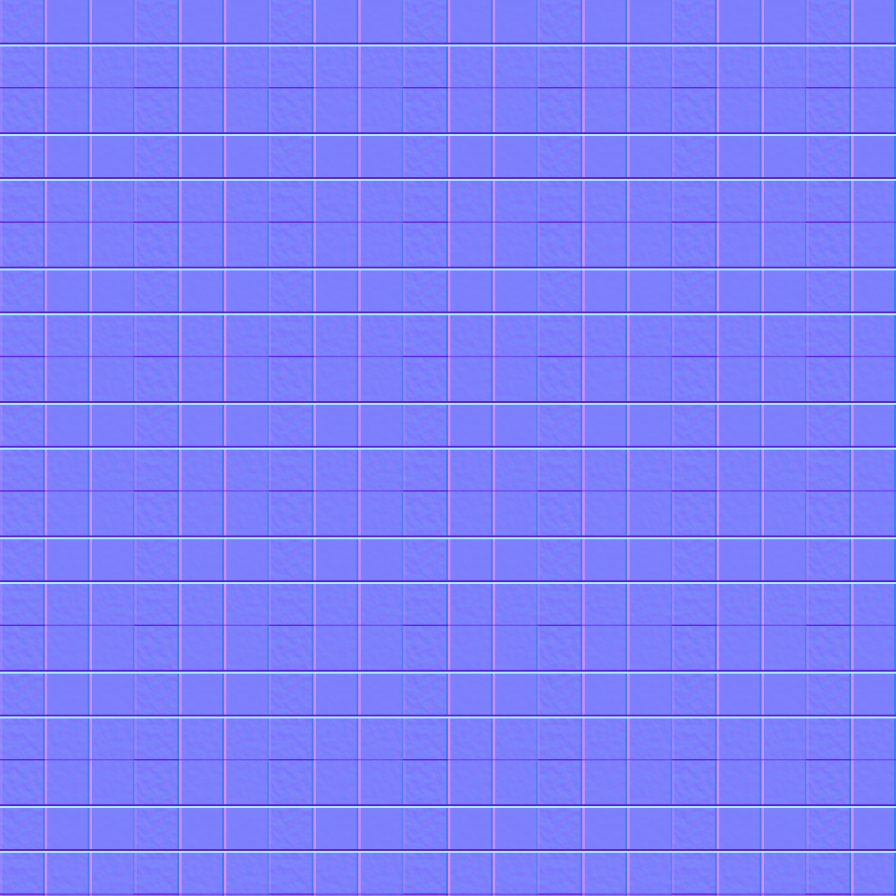
This texture map is drawn by a Shadertoy shader. Its source:

```glsl
const float TILES = 20.0;          // tiles across and down
const float PERIOD = 3.0;          // tiles before the wear pattern recurs
const float RELIEF_FREQ = 5.5;     // surface bumps per tile
const float RELIEF_GAIN = 0.0032;  // slope to colour
const float RELIEF_STEP = 0.02;    // slope sampling distance, in tiles

// Bevel extents around a joint, in tiles
const vec2 LOWER_EDGE = vec2(-0.048, -0.005);
const vec2 UPPER_EDGE = vec2(-0.005, 0.036);
const vec2 FAINT_ROW  = vec2(-0.058, -0.026);
const vec2 RIGHT_EDGE = vec2(-0.042, 0.0);
const vec2 LEFT_EDGE  = vec2(0.0, 0.052);
const vec2 FAINT_COL  = vec2(-0.034, 0.004);

const vec3 FLAT   = vec3(0.49, 0.50, 0.99);
const vec3 PURPLE = vec3(0.37, 0.11, 0.88);
const vec3 CYAN   = vec3(0.65, 0.97, 0.98);
const vec3 BLUE   = vec3(0.20, 0.50, 0.97);
const vec3 PINK   = vec3(0.87, 0.55, 0.98);

float hash(vec2 p) {
    return fract(sin(dot(p, vec2(127.1, 311.7))) * 43758.5);
}

vec2 gradientAt(vec2 p) {
    float angle = 6.2832 * hash(p);
    return vec2(cos(angle), sin(angle));
}

float gradientNoise(vec2 p) {
    vec2 i = floor(p), f = p - i;
    vec2 u = f * f * f * (f * (f * 6.0 - 15.0) + 10.0);
    vec2 right = vec2(1, 0), up = vec2(0, 1);
    float a = dot(gradientAt(i), f);
    float b = dot(gradientAt(i + right), f - right);
    float c = dot(gradientAt(i + up), f - up);
    float d = dot(gradientAt(i + 1.0), f - 1.0);
    return mix(mix(a, b, u.x), mix(c, d, u.x), u.y);
}

float relief(vec2 p) {
    float height = 0.0, amplitude = 1.0;
    p *= RELIEF_FREQ;
    for (int octave = 0; octave < 2; octave++) {
        height += amplitude * gradientNoise(p);
        p = p * 2.0 + 17.3;
        amplitude *= 0.5;
    }
    return height;
}

vec2 reliefSlope(vec2 p) {
    vec2 e = vec2(RELIEF_STEP, 0);
    return vec2(relief(p + e.xy) - relief(p - e.xy),
                relief(p + e.yx) - relief(p - e.yx)) / (2.0 * RELIEF_STEP);
}

// Share of a pixel of the given size at d that lies inside the span
float coverage(float d, vec2 span, float pixel) {
    float lo = max(d - 0.5 * pixel, span.x);
    float hi = min(d + 0.5 * pixel, span.y);
    return max(hi - lo, 0.0) / pixel;
}

// Roughness of a tile from its place in the recurring block
float roughness(vec2 cell) {
    if (cell.x < 0.5) return 1.0;
    return cell.y < 0.5 ? 0.2 : (cell.y < 1.5 ? 0.75 : 0.5);
}

void mainImage(out vec4 fragColor, in vec2 fragCoord) {
    vec2 uv = fragCoord / iResolution.xy;
    vec2 p = vec2(uv.x, 1.0 - uv.y) * TILES;   // rows count from the top
    vec2 pixel = TILES / iResolution.xy;
    vec2 cell = mod(floor(p), PERIOD);
    vec2 joint = floor(p + 0.5);
    vec2 d = p - joint;
    vec2 phase = mod(joint, PERIOD);

    // Stone surface
    vec2 slope = reliefSlope(fract(p) + cell * 31.0);
    vec3 color = FLAT;
    color.rg += slope * vec2(-1, 1) * RELIEF_GAIN * roughness(cell);

    // Vertical joints
    float wear = mix(0.8, 1.0, hash(vec2(joint.x, cell.y)));
    if (phase.x < 0.5) {
        float strength = cell.y > 1.5 ? 0.75 : 0.45;
        color = mix(color, BLUE, strength * coverage(d.x, FAINT_COL, pixel.x));
        color = mix(color, PINK, 0.3 * coverage(d.x, LEFT_EDGE, pixel.x));
    } else {
        color = mix(color, BLUE, wear * coverage(d.x, RIGHT_EDGE, pixel.x));
        color = mix(color, PINK, wear * coverage(d.x, LEFT_EDGE, pixel.x));
    }

    // Horizontal joints, none along the top border
    if (abs(phase.y - 2.0) < 0.5) {
        float strength = cell.x < 0.5 ? 0.9 : 0.5;
        color = mix(color, PURPLE, strength * coverage(d.y, FAINT_ROW, pixel.y));
    } else if (joint.y > 0.5) {
        color = mix(color, PURPLE, coverage(d.y, LOWER_EDGE, pixel.y));
        color = mix(color, CYAN, coverage(d.y, UPPER_EDGE, pixel.y));
    }

    fragColor = vec4(clamp(color, 0.0, 1.0), 1.0);
}
```
